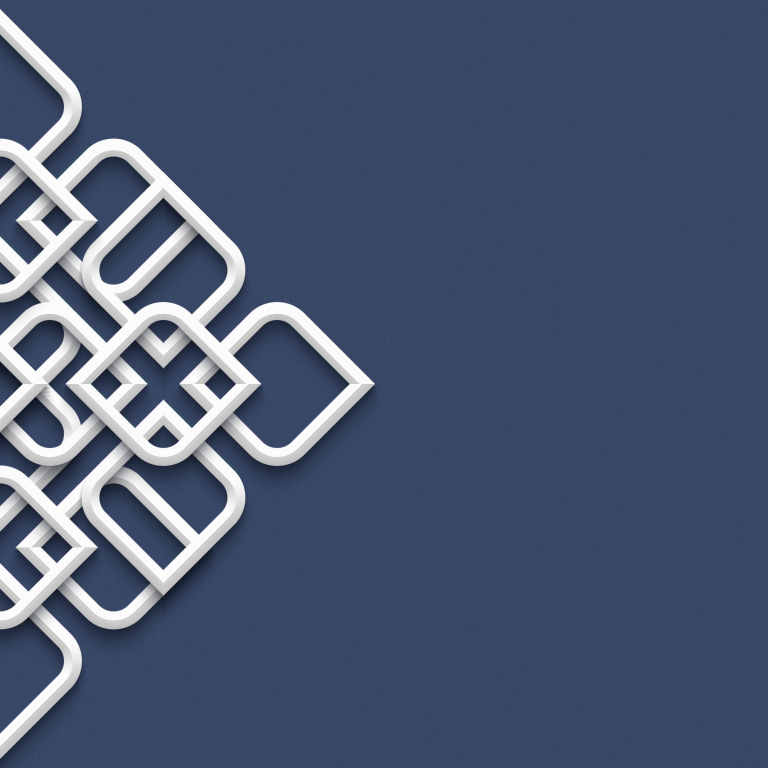
A three.js fragment shader for this background:

```glsl
varying vec2 vUv;

const float HALF_SIDE = 0.0902;
const float CORNER_RADIUS = 0.0503;
const float BAND_WIDTH = 0.0234;
const float EDGE = 0.001;

// Lattice steps shared by every link of the ornament
const float NEAR_STEP = 0.0648;
const float LINK_STEP = 0.1480;
const float MID_STEP = NEAR_STEP + LINK_STEP;
const float FAR_STEP = MID_STEP + LINK_STEP;

// Corner pair that stays sharp
const float SHARP_SIDES = 1.0;
const float SHARP_ENDS = -1.0;

const vec3 CLOTH = vec3(0.220, 0.280, 0.400);
const vec3 SHADOW = vec3(0.030, 0.045, 0.080);

float hash(vec2 cell) {
  return fract(sin(dot(cell, vec2(127.1, 311.7))) * 43758.545);
}

// Diamond with one opposite pair of corners rounded
float leafDistance(vec2 p, float sharpPair) {
  vec2 q = vec2(p.x + p.y, p.y - p.x) * 0.70711;
  float radius = q.x * q.y * sharpPair > 0.0 ? CORNER_RADIUS : 0.0;
  vec2 corner = abs(q) - HALF_SIDE + radius;
  return length(max(corner, 0.0)) + min(max(corner.x, corner.y), 0.0) - radius;
}

float bandDistance(float leaf) {
  return abs(leaf + 0.5 * BAND_WIDTH) - 0.5 * BAND_WIDTH;
}

float softFill(float dist, float blur) {
  return 1.0 - smoothstep(-blur, blur, dist);
}

// Shadow swept straight down, fading and spreading with distance
float castShadow(vec2 p, float sharpPair) {
  float shade = 0.0;
  for (int i = 1; i <= 6; i++) {
    float stepIndex = float(i);
    vec2 caster = p + vec2(0.0, 0.0052 * stepIndex);
    float cover = softFill(bandDistance(leafDistance(caster, sharpPair)), 0.003 + 0.0016 * stepIndex);
    shade = max(shade, cover * (1.0 - stepIndex / 7.0));
  }
  return shade * 0.68;
}

// Two sloped faces meeting at a ridge, lit from above
vec3 bevelColour(vec2 p, float leaf, float sharpPair) {
  vec2 nudge = vec2(0.0, 0.0008);
  float slope = (leafDistance(p + nudge, sharpPair) - leafDistance(p - nudge, sharpPair)) / (2.0 * nudge.y);
  float across = 2.0 * leaf / BAND_WIDTH + 1.0;
  float ridge = -0.3 * max(slope, 0.0);
  float face = smoothstep(ridge - 0.12, ridge + 0.12, across) * 2.0 - 1.0;
  float light = slope * face;
  float tone = mix(0.82, 0.985, smoothstep(-0.6, 0.6, light));
  tone -= 0.09 * max(-light, 0.0) * abs(across);
  return vec3(tone);
}

vec3 addLink(vec3 under, vec2 p, vec2 centre, float sharpPair) {
  vec2 local = p - centre;
  float leaf = leafDistance(local, sharpPair);
  vec3 colour = mix(under, SHADOW, castShadow(local, sharpPair));
  return mix(colour, bevelColour(local, leaf, sharpPair), softFill(bandDistance(leaf), EDGE));
}

// Faint woven grain
vec3 clothColour(vec2 uv) {
  float grain = hash(floor(uv * 384.0)) - 0.5;
  float weave = sin(uv.x * 900.0) * sin(uv.y * 900.0);
  return CLOTH + 0.012 * grain + 0.004 * weave;
}

void main() {
  vec2 p = vUv - vec2(0.0, 0.5);
  vec3 colour = clothColour(vUv);

  // Inner links
  for (int i = 0; i < 2; i++) {
    float side = 1.0 - 2.0 * float(i);
    colour = addLink(colour, p, vec2(0.0, side * NEAR_STEP), SHARP_ENDS);
  }
  for (int i = 0; i < 2; i++) {
    float side = 1.0 - 2.0 * float(i);
    colour = addLink(colour, p, vec2(side * NEAR_STEP, 0.0), SHARP_SIDES);
  }
  colour = addLink(colour, p, vec2(FAR_STEP, 0.0), SHARP_SIDES);

  // Upper and lower arms, from the back to the front
  for (int i = 0; i < 2; i++) {
    float side = 1.0 - 2.0 * float(i);
    colour = addLink(colour, p, vec2(0.0, side * FAR_STEP), SHARP_ENDS);
    colour = addLink(colour, p, vec2(LINK_STEP, side * MID_STEP), SHARP_SIDES);
    colour = addLink(colour, p, vec2(MID_STEP, side * LINK_STEP), SHARP_ENDS);
    colour = addLink(colour, p, vec2(0.0, side * MID_STEP), SHARP_SIDES);
  }

  // Front link
  colour = addLink(colour, p, vec2(MID_STEP, 0.0), SHARP_SIDES);
  gl_FragColor = vec4(colour, 1.0);
}
```
